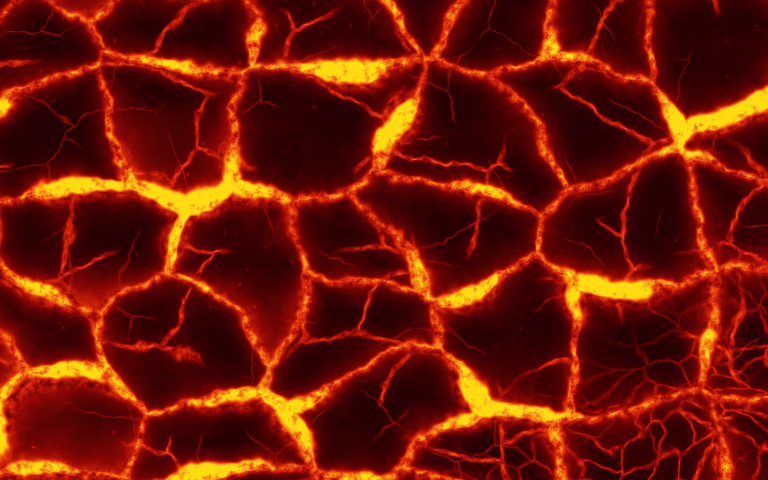
This texture is drawn by a Shadertoy shader. Its source:

```glsl
const vec3 CHAR   = vec3(0.16, 0.00, 0.01);
const vec3 EMBER  = vec3(0.35, 0.01, 0.01);
const vec3 RED    = vec3(0.57, 0.03, 0.02);
const vec3 FLAME  = vec3(0.85, 0.15, 0.04);
const vec3 ORANGE = vec3(0.96, 0.50, 0.07);
const vec3 YELLOW = vec3(1.00, 0.86, 0.07);

const vec2 PLATE_SIZE  = vec2(0.29, 0.21);
const vec2 BRANCH_SIZE = vec2(0.23, 0.19);
const vec2 HAIR_SIZE   = vec2(0.13, 0.21);
const vec2 NET_SIZE    = vec2(0.075, 0.060);
const float DOME        = 1.45;   // how strongly plate tops arch
const float VEIN_WIDTH  = 0.0105;
const float POOL_WIDTH  = 0.021;
const float GLOW_REACH  = 0.026;

vec2 hash2(vec2 p) {
    vec3 q = fract(p.xyx * vec3(0.1031, 0.1030, 0.0973));
    q += dot(q, q.yzx + 33.33);
    return fract((q.xx + q.yz) * q.zy);
}

float gradientDot(vec2 cell, vec2 offset) {
    float a = 6.2832 * hash2(cell + 71.0).x;
    return dot(vec2(cos(a), sin(a)), offset);
}

float noise(vec2 p) {
    vec2 i = floor(p), f = fract(p);
    vec2 u = f * f * f * (f * (f * 6.0 - 15.0) + 10.0);
    vec2 e = vec2(1.0, 0.0);
    float low  = mix(gradientDot(i, f), gradientDot(i + e, f - e), u.x);
    float high = mix(gradientDot(i + e.yx, f - e.yx), gradientDot(i + 1.0, f - 1.0), u.x);
    return 1.4 * mix(low, high, u.y);
}

float fbm(vec2 p) {
    float sum = 0.0, amp = 0.6;
    for (int i = 0; i < 4; i++) {
        sum += amp * noise(p);
        p = mat2(1.6, 1.2, -1.2, 1.6) * p + 17.3;
        amp *= 0.6;
    }
    return sum;
}

vec2 noise2(vec2 p) {
    return vec2(noise(p), noise(p + 43.7));
}

vec2 seedOffset(vec2 p, vec2 cell, vec2 size) {
    return p - size * (cell + 0.1 + 0.8 * hash2(cell + 19.0));
}

// Gradient (xy) and value (z) of a distance that rises faster above the seed
vec3 domeDistance(vec2 r) {
    float k = r.y > 0.0 ? DOME * DOME : 1.0;
    float d = max(sqrt(r.x * r.x + k * r.y * r.y), 1e-4);
    return vec3(r.x / d, k * r.y / d, d);
}

// Arched cells: edge distance, offset from the seed, random id
vec4 plates(vec2 p, vec2 size) {
    vec2 base = floor(p / size), home = base;
    vec3 nearest = vec3(0.0, 0.0, 1e3);
    for (int n = 0; n < 25; n++) {
        vec2 cell = base + vec2(n % 5 - 2, n / 5 - 2);
        vec3 d = domeDistance(seedOffset(p, cell, size));
        if (d.z < nearest.z) { nearest = d; home = cell; }
    }
    float edge = 1e3;
    for (int n = 0; n < 25; n++) {
        vec2 cell = base + vec2(n % 5 - 2, n / 5 - 2);
        if (cell == home) continue;
        vec3 d = domeDistance(seedOffset(p, cell, size));
        edge = min(edge, (d.z - nearest.z) / max(length(d.xy - nearest.xy), 0.5));
    }
    return vec4(edge, seedOffset(p, home, size), hash2(home + 5.0).x);
}

float line(float d, float width) {
    float soft = 0.35 * width + 0.7 / iResolution.y;
    return 1.0 - smoothstep(width - soft, width + soft, d);
}

vec3 heatColor(float h) {
    vec3 c = mix(CHAR * (1.0 + 0.4 * min(h, 0.0)), EMBER, clamp(h, 0.0, 1.0));
    c = mix(c, RED,    clamp(h - 1.0, 0.0, 1.0));
    c = mix(c, FLAME,  clamp(h - 2.0, 0.0, 1.0));
    c = mix(c, ORANGE, clamp(h - 3.0, 0.0, 1.0));
    return mix(c, YELLOW, clamp(h - 4.0, 0.0, 1.0));
}

void mainImage(out vec4 fragColor, in vec2 fragCoord) {
    vec2 p = fragCoord / iResolution.y;
    vec2 uv = fragCoord / iResolution.xy;
    float grain = fbm(p * 48.0);
    vec2 bend = 0.035 * noise2(p * 4.5) + 0.010 * noise2(p * 17.0);
    vec2 q = p + bend + 0.004 * noise2(p * 55.0);

    // Plate interiors: soot, faint specks and light pooled at the base
    vec4 plate = plates(q, PLATE_SIZE);
    float below = smoothstep(0.02, -0.13, plate.z);
    float corner = smoothstep(0.55, 0.05, length(uv * vec2(1.6, 1.0)));
    float heat = 0.35 * noise(p * 9.0) + 0.22 * grain - 0.1;
    heat += 1.3 * below * plate.w * plate.w + 1.5 * corner * (0.4 + 0.6 * plate.w);
    heat += 0.9 * smoothstep(0.62, 0.85, noise(p * 65.0));

    // Veins widen into molten pools
    float net = smoothstep(0.42, 0.78, uv.x - uv.y);
    float pool = smoothstep(0.0, 0.6, noise(p * vec2(3.6, 4.6) + 8.0) + 0.1) * (1.0 - 0.8 * net);
    float width = VEIN_WIDTH + POOL_WIDTH * pool;
    float edge = plate.x + 0.006 * grain;
    heat += 1.5 * exp(-max(plate.x - width, 0.0) / GLOW_REACH);

    // Hairline cracks
    float hair = plates(q * mat2(0.96, 0.28, -0.28, 0.96) + 3.1, HAIR_SIZE).x;
    float hairMask = smoothstep(-0.05, 0.25, noise(p * 6.0 + 31.0));
    heat = mix(heat, 2.3 + grain, 0.8 * hairMask * line(hair, 0.0016));

    // Branches across the plates
    float branch = plates(q + 7.7, BRANCH_SIZE).x;
    float branchMask = smoothstep(-0.12, 0.12, noise(p * 4.2 + 12.0));
    heat += 0.6 * branchMask * exp(-branch / 0.014);
    heat = mix(heat, 2.7 + 1.7 * grain, branchMask * line(branch + 0.004 * grain, 0.0052));

    // Fine net in the lower right
    float mesh = plates(q + 0.5 * bend, NET_SIZE).x;
    heat += 0.6 * net * exp(-mesh / 0.010);
    heat = mix(heat, 2.5 + 1.8 * grain, net * line(mesh + 0.003 * grain, 0.0036));

    // Grainy crust, with the hottest core on the upper lip
    float lip = smoothstep(0.03, -0.04, plate.z);
    float core = line(edge, width * mix(0.45, 0.85, lip));
    float crust = 2.4 + 2.2 * grain + core * (0.5 + lip * 0.5 + 2.2 * pool);
    heat = mix(heat, crust, line(edge, width));

    fragColor = vec4(heatColor(heat), 1.0);
}
```
